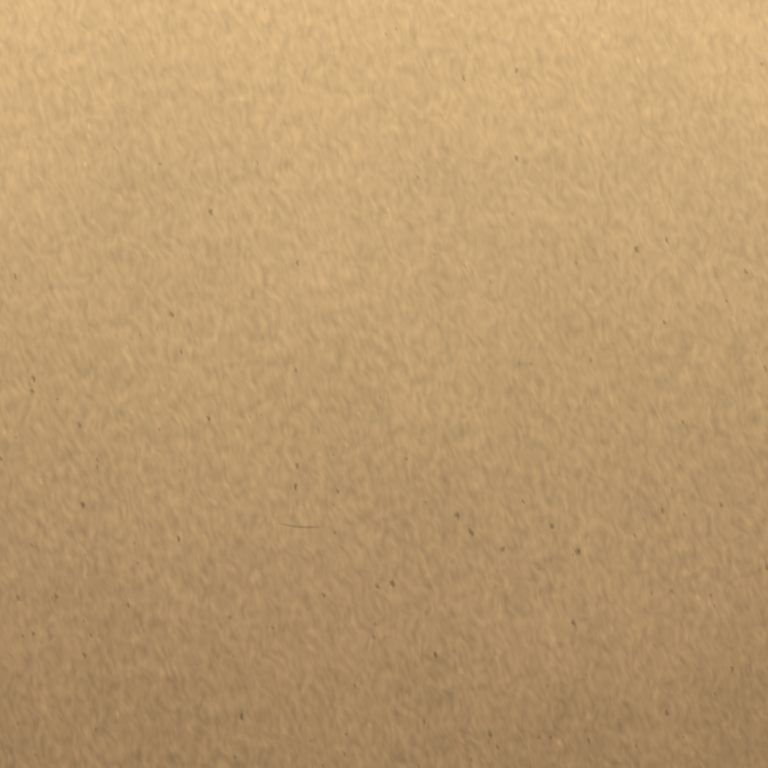
A WebGL 2 fragment shader for this texture:

```glsl
#version 300 es
precision highp float;

uniform vec2 u_resolution;
out vec4 fragColor;

// Integer hash giving two values in 0..1
vec2 hash2(vec2 cell) {
  uvec2 v = uvec2(ivec2(cell) + 4096);
  v = v * 1664525u + 1013904223u;
  v.x += v.y * 1664525u;
  v.y += v.x * 1664525u;
  v ^= v >> 16u;
  v.x += v.y * 1664525u;
  v.y += v.x * 1664525u;
  v ^= v >> 16u;
  return vec2(v & 65535u) / 65535.0;
}

float cornerSlope(vec2 cell, vec2 offset, vec2 f) {
  return dot(hash2(cell + offset) * 2.0 - 1.0, f - offset);
}

// Gradient noise, centred on zero
float gradientNoise(vec2 p) {
  vec2 i = floor(p), f = fract(p);
  vec2 w = f * f * f * (f * (f * 6.0 - 15.0) + 10.0);
  float low = mix(cornerSlope(i, vec2(0, 0), f), cornerSlope(i, vec2(1, 0), f), w.x);
  float high = mix(cornerSlope(i, vec2(0, 1), f), cornerSlope(i, vec2(1, 1), f), w.x);
  return mix(low, high, w.y);
}

// Short fibres leaning to the left, bent by a slow warp
float fibreGrain(vec2 p) {
  p += 0.009 * vec2(gradientNoise(p * 28.0), gradientNoise(p * 28.0 + 71.0));
  vec2 q = vec2(dot(p, vec2(0.95, 0.3)), dot(p, vec2(-0.3, 0.95)));
  float coarse = gradientNoise(q * vec2(118.0, 62.0));
  float fine = gradientNoise(q * vec2(200.0, 100.0) + 37.0);
  float broad = gradientNoise(q * vec2(58.0, 40.0) + 113.0);
  return coarse + 0.6 * fine + 0.45 * broad;
}

// Uneven mottling at several larger sizes
float mottle(vec2 p) {
  float sum = 0.0;
  for (float scale = 5.0; scale < 45.0; scale *= 2.0) {
    sum += gradientNoise(p * scale + scale * 7.3);
  }
  return sum;
}

// Sparse oval specks, one candidate per cell
float specks(vec2 p, float cells, float chance, float seed) {
  p += 0.003 * vec2(gradientNoise(p * 150.0), gradientNoise(p * 150.0 + 53.0));
  vec2 grid = p * cells, home = floor(grid);
  float cover = 0.0;
  for (int y = -1; y <= 1; y++) {
    for (int x = -1; x <= 1; x++) {
      vec2 cell = home + vec2(x, y);
      vec2 kind = hash2(cell + seed + 300.0);
      vec2 d = (grid - cell - hash2(cell + seed)) / cells;
      d = vec2(dot(d, vec2(0.92, 0.39)), dot(d, vec2(-0.39, 0.92)) * 0.6);
      float radius = mix(0.002, 0.0044, kind.y);
      float spot = 1.0 - smoothstep(0.0, radius, length(d));
      cover = max(cover, spot * step(kind.x, chance) * mix(0.35, 1.0, kind.y * kind.y));
    }
  }
  return cover;
}

void main() {
  vec2 uv = gl_FragCoord.xy / u_resolution;
  vec2 p = gl_FragCoord.xy / u_resolution.y;

  // Soft light falling from the top
  float light = uv.y + 0.06 * gradientNoise(p * 2.5 + 9.0);
  light -= 0.05 * (1.0 - uv.y) * pow(abs(uv.x * 2.0 - 1.0), 3.0);
  vec3 color = mix(vec3(0.625, 0.505, 0.358), vec3(0.848, 0.710, 0.511), light);

  // Grain is a little stronger in the shade
  float shade = mix(1.2, 0.8, uv.y);
  color *= 1.0 + shade * (0.108 * fibreGrain(p) + 0.026 * mottle(p));

  // Dark pits gather towards the lower left, with a few pale flecks
  float pitChance = 0.01 + 0.13 * (1.0 - uv.y) * (1.0 - 0.6 * uv.x);
  color *= 1.0 - 0.25 * specks(p, 50.0, pitChance, 0.0);
  color *= 1.0 + 0.10 * specks(p, 46.0, 0.06, 900.0);

  // Faint scratch
  vec2 s = p - vec2(0.39, 0.314);
  float scratch = 1.0 - smoothstep(0.0005, 0.0025, abs(s.y + 0.08 * s.x - 3.0 * s.x * s.x));
  color *= 1.0 - 0.12 * scratch * (1.0 - smoothstep(0.01, 0.035, abs(s.x)));

  fragColor = vec4(color, 1.0);
}
```
